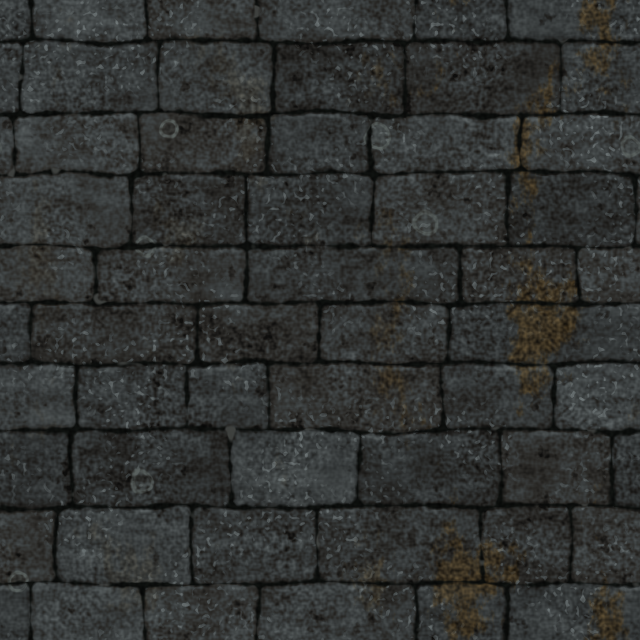
This texture is drawn by a Shadertoy shader. Its source:

```glsl
// Weathered wall of dark slate blocks: nine uneven courses of four or five
// stones each, as rounded boxes with jittered joints, worn by tileable
// gradient noise and overlaid with ochre stains and pale lichen rings.

vec2 hash2(vec2 p) {
    uvec2 v = uvec2(ivec2(p) + 4096) * 1664525u + 1013904223u;
    v.x += v.y * 1664525u;
    v.y += v.x * 1664525u;
    v ^= v >> 16u;
    v.x += v.y * 1664525u;
    v.y += v.x * 1664525u;
    v ^= v >> 16u;
    return vec2(v & 65535u) / 65535.0;
}

float cornerSlope(vec2 cell, vec2 f, vec2 corner, vec2 period) {
    float a = 6.2832 * hash2(mod(cell + corner, period) + period * 3.0).x;
    return dot(vec2(cos(a), sin(a)), f - corner);
}

// Gradient noise that repeats over the unit square, about -0.7 to 0.7
float noise(vec2 p, vec2 period) {
    vec2 cell = floor(p * period), f = fract(p * period);
    vec2 u = f * f * f * (f * (f * 6.0 - 15.0) + 10.0);
    return mix(
        mix(cornerSlope(cell, f, vec2(0, 0), period), cornerSlope(cell, f, vec2(1, 0), period), u.x),
        mix(cornerSlope(cell, f, vec2(0, 1), period), cornerSlope(cell, f, vec2(1, 1), period), u.x), u.y);
}

float fbm(vec2 p, vec2 period) {
    float sum = 0.0, amp = 0.6;
    for (int i = 0; i < 4; i++) {
        sum += amp * noise(p, period);
        period *= 2.0;
        amp *= 0.62;
    }
    return sum;
}

float roundBox(vec2 p, vec2 halfSize, float radius) {
    vec2 q = abs(p) - halfSize + radius;
    return length(max(q, 0.0)) + min(max(q.x, q.y), 0.0) - radius;
}

// Distance to the stone around p; also gives its id and the place inside it
float stoneDistance(vec2 p, out vec2 id, out vec2 local, out vec2 halfSize) {
    float bed[10] = float[](0.088, 0.208, 0.327, 0.432, 0.526, 0.615, 0.730, 0.822, 0.935, 1.088);
    float shift[9] = float[](0.135, -0.04, 0.07, 0.01, -0.06, 0.02, 0.01, 0.06, 0.02);
    if (p.y < bed[0]) p.y += 1.0;
    int row = 0;
    for (int i = 1; i < 9; i++) if (p.y >= bed[i]) row = i;

    // Joints sit on an even spacing, each pushed along by its own hash
    float count = row == 3 || row == 4 ? 4.0 : 5.0;
    float x = (p.x - shift[row]) * count + 0.25;
    float k = floor(x);
    if (x < k + 0.5 * hash2(vec2(mod(k, count), row + 20)).x) k -= 1.0;
    float left = k + 0.5 * hash2(vec2(mod(k, count), row + 20)).x;
    float right = k + 1.0 + 0.5 * hash2(vec2(mod(k + 1.0, count), row + 20)).x;

    id = vec2(mod(k, count), row);
    halfSize = 0.5 * vec2((right - left) / count, bed[row + 1] - bed[row]);
    local = vec2((x - 0.5 * (left + right)) / count, p.y - 0.5 * (bed[row] + bed[row + 1]));
    return roundBox(local, halfSize, 0.012);
}

void mainImage(out vec4 fragColor, in vec2 fragCoord) {
    vec2 p = fragCoord / iResolution.xy;
    float pixel = 1.0 / iResolution.y;

    // Stones with wavering, chipped outlines
    vec2 wobble = vec2(noise(p, vec2(11)), noise(p, vec2(9, 13)));
    vec2 id, local, halfSize;
    float d = stoneDistance(p + 0.009 * wobble, id, local, halfSize);
    d += 0.0022 + 0.005 * noise(p, vec2(30)) + 0.003 * noise(p, vec2(90));
    float stone = 1.0 - smoothstep(-0.0012 - pixel, 0.0008 + pixel, d);
    vec2 rnd = hash2(id + 60.0);

    // Brightness: stone tone, blotches, bedding streaks and fine grain
    float blotch = fbm(p, vec2(14, 18));
    float streak = fbm(p + 0.01 * wobble, vec2(9, 42));
    float grain = noise(p, vec2(97)) + noise(p, vec2(171));
    float tone = 0.207 + 0.08 * (rnd.x - 0.5) + 0.11 * blotch + 0.075 * streak;
    tone += 0.095 * grain * (0.9 + 0.8 * noise(p, vec2(10)));
    tone *= mix(1.0, 0.78, smoothstep(-0.008, 0.0, d));
    tone -= 0.09 * smoothstep(0.22, 0.45, fbm(p, vec2(23)));

    // Pale flecks and a worn upper edge
    float fleck = smoothstep(0.2, 0.5, noise(p, vec2(118)) + 0.4 * noise(p, vec2(61)));
    float rim = smoothstep(0.014, 0.006, halfSize.y - local.y) * smoothstep(-0.001, -0.004, d);
    tone += 0.15 * fleck * smoothstep(-0.25, 0.3, noise(p, vec2(8)));
    tone += 0.08 * rim * smoothstep(-0.15, 0.3, noise(p, vec2(24, 30)));

    // Dark stones lean brown, light ones blue-grey
    float cool = smoothstep(0.12, 0.23, tone + 0.06 * (rnd.y - 0.5));
    vec3 color = max(tone, 0.05) * mix(vec3(1.03, 1.0, 0.93), vec3(0.95, 1.02, 1.03), cool);

    // Ochre stains running downward, mostly toward the right
    float stain = smoothstep(0.22, 0.5, noise(p, vec2(9, 5)) + 0.6 * fbm(p, vec2(40, 26)));
    stain *= 0.25 + 0.75 * smoothstep(0.45, 0.75, p.x) * smoothstep(1.0, 0.97, p.x);
    color = mix(color, vec3(0.28, 0.21, 0.10) * (0.9 + 0.7 * grain), 0.6 * stain);

    // Lichen rings scattered over the wall
    for (int i = 0; i < 7; i++) {
        vec2 q = p - hash2(vec2(i, 90));
        q -= round(q);
        float radius = mix(0.010, 0.022, hash2(vec2(i, 91)).x);
        float r = length(q) + 0.006 * noise(p, vec2(45));
        float ring = smoothstep(0.0045, 0.001, abs(r - radius)) + 0.3 * smoothstep(radius, radius - 0.004, r);
        color = mix(color, vec3(0.36, 0.39, 0.38), ring * clamp(0.6 + 0.5 * grain, 0.0, 0.9));
    }

    // Deep joints with a few crumbs of pale mortar
    vec3 joint = vec3(0.042, 0.050, 0.044) * (1.0 + 0.6 * grain);
    joint = mix(joint, vec3(0.33, 0.34, 0.33), 0.7 * smoothstep(0.36, 0.5, noise(p, vec2(29))));
    fragColor = vec4(mix(joint, color, stone), 1.0);
}
```
